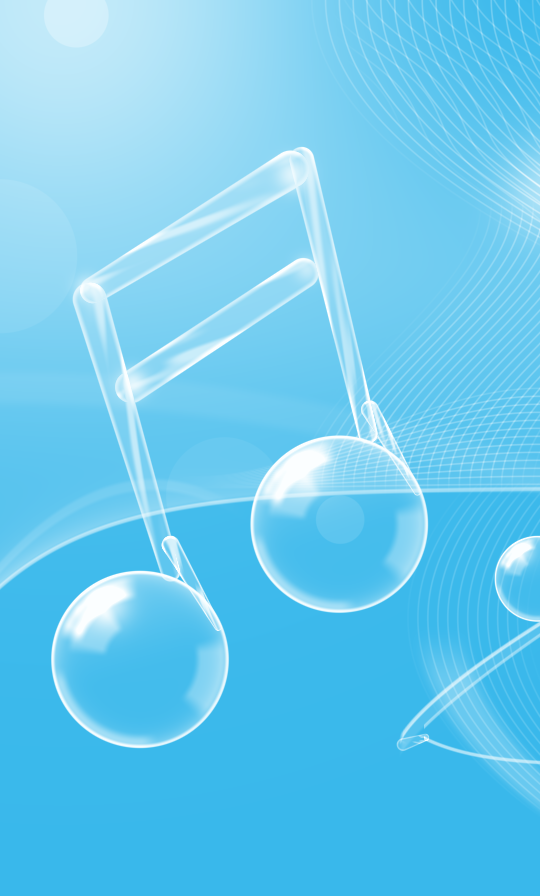
This background is drawn by a Shadertoy shader. Its source:

```glsl
// Glass music note with bubbles over a blue sky of soft waves and fine woven lines.
const vec3 SKY_BLUE = vec3(0.222, 0.722, 0.922);
const vec3 WHITE = vec3(0.985, 0.998, 1.0);
const vec2 SUN = vec2(0.07, 1.0);
const vec3 BUBBLES[3] = vec3[3](vec3(0.156, 0.264, 0.099),
    vec3(0.378, 0.415, 0.099), vec3(0.599, 0.354, 0.048)); // centre, radius
const float LINE_WIDTH = 0.0011;
const float MESH_STRENGTH = 0.27;

float hash(vec2 p) { return fract(sin(dot(p, vec2(127.1, 311.7))) * 4375.85); }
float noise(vec2 p) {
  vec2 i = floor(p), f = fract(p);
  f = f * f * (3.0 - 2.0 * f);
  return mix(mix(hash(i), hash(i + vec2(1, 0)), f.x),
             mix(hash(i + vec2(0, 1)), hash(i + vec2(1, 1)), f.x), f.y);
}
float screen(float a, float b) { return 1.0 - (1.0 - a) * (1.0 - clamp(b, 0.0, 1.0)); }
float glow(vec2 p, vec2 c, float r) { vec2 q = (p - c) / r; return exp(-dot(q, q)); }
float inside(float d) { float e = 0.8 / iResolution.y; return 1.0 - smoothstep(-e, e, d); }
float disc(vec2 p, vec2 c, float r) { return inside(length(p - c) - r); }
float range(float x, float lo, float hi, float soft) {
  return smoothstep(lo - soft, lo + soft, x) * (1.0 - smoothstep(hi - soft, hi + soft, x));
}

// Curve where f is zero, with width in canvas units
float slope(float f) { return max(length(vec2(dFdx(f), dFdy(f))) * iResolution.y, 1e-4); }
float stroke(float f, float w) {
  return 1.0 - smoothstep(0.3 * w, w + 0.7 / iResolution.y, abs(f) / slope(f));
}
// One curve at every whole step of the phase
float weave(float phase) {
  float d = abs(fract(phase) - 0.5) / slope(phase);
  return 1.0 - smoothstep(0.0, LINE_WIDTH + 0.6 / iResolution.y, d);
}

// Tapered tube with bright rims and flowing reflections
float glassTube(vec2 p, vec2 a, vec2 b, float ra, float rb) {
  vec2 ab = b - a, q = p - a;
  float t = clamp(dot(q, ab) / dot(ab, ab), 0.0, 1.0);
  float r = mix(ra, rb, t), d = length(q - ab * t);
  float across = (ab.x * q.y - ab.y * q.x) / (length(ab) * r);
  float streak = smoothstep(0.42, 0.85, noise(vec2(t * 3.5 + a.x * 40.0, across * 1.8 + t * 5.0)));
  return inside(d - r) * (0.16 + 0.5 * smoothstep(0.62, 0.95, d / r) + 0.48 * streak);
}

// Curved reflection on a bubble, in polar form
float reflection(vec2 q, float angle, float spread, float r0, float r1) {
  float r = length(q);
  float turn = acos(clamp(dot(q, vec2(cos(angle), sin(angle))) / max(r, 1e-3), -1.0, 1.0));
  return range(r, r0, r1, 0.05) * (1.0 - smoothstep(spread - 0.12, spread + 0.12, turn));
}
float bubble(vec2 p, vec3 b) {
  vec2 q = (p - b.xy) / b.z;
  float r = length(q);
  float light = 0.04 + 0.42 * pow(min(r, 1.0), 9.0) + 0.5 * range(r, 0.965, 1.0, 0.02);
  light += 0.16 * smoothstep(-0.2, 0.9, q.y - 0.3 * q.x);
  light += 0.7 * reflection(q, 2.25, 0.55, 0.7, 0.93) * (0.55 + 0.45 * noise(q * 7.0));
  light += 0.55 * glow(q, vec2(-0.35, 0.6), 0.24);
  light += 0.3 * reflection(q, 2.55, 0.42, 0.4, 0.8);
  light += 0.3 * reflection(q, -0.25, 0.45, 0.65, 0.95);
  light += 0.28 * reflection(q, -2.2, 0.75, 0.87, 0.97);
  return inside((r - 1.0) * b.z) * light;
}

// Sky light, wave and pale discs
float background(vec2 p) {
  float h = p.y - 0.345 - 0.11 * (1.0 - exp(-8.0 * p.x));
  float above = smoothstep(-0.004, 0.006, h), left = exp(-5.0 * p.x);
  float light = above * (0.10 + 0.14 * smoothstep(0.45, 0.72, p.y));
  light = screen(light, 0.30 * glow(p, SUN, 0.45) + 0.32 * glow(p, SUN, 0.23));
  light *= 1.0 - 0.95 * glow(p, vec2(0.60, 1.02), 0.20);
  light += above * exp(-max(h, 0.0) * 45.0) * (0.08 + 0.32 * left);
  light += 0.42 * stroke(h, 0.0028);
  float arch = p.y - 0.465 + 3.2 * (p.x - 0.17) * (p.x - 0.17);
  light += 0.10 * range(arch, -0.012, 0.0, 0.003) * (1.0 - smoothstep(0.18, 0.28, p.x));
  light += 0.06 * range(p.y - 0.585 + 0.28 * p.x * p.x, -0.035, 0.0, 0.008);
  light += 0.09 * disc(p, vec2(0.085, 0.983), 0.036) + 0.05 * disc(p, vec2(0.0, 0.714), 0.086);
  return light + 0.05 * above * disc(p, vec2(0.25, 0.447), 0.065);
}

// Families of fine curves sweeping along the right side
float mesh(vec2 p) {
  float s = 1.0 - p.y, u = p.x - 0.355 - 3.4 * s * s;
  float light = weave(u * 65.0) * range(u, 0.0, 0.24, 0.02);
  light += 0.8 * weave((p.x + 0.012 * sin(p.y * 40.0) - 0.9 * s) * 42.0) * range(u, 0.04, 0.30, 0.03);
  float v = p.x - 0.40 - 0.20 * smoothstep(0.46, 0.77, p.y);
  light += weave(v * 85.0) * range(v, -0.05, 0.18, 0.03) * range(p.y, 0.465, 0.76, 0.02);
  float fan = (p.y - 0.455) / (0.015 + 0.11 * smoothstep(0.22, 0.60, p.x));
  light += weave(fan * 14.0) * range(fan, 0.0, 0.9, 0.08) * smoothstep(0.18, 0.42, p.x);
  float w = p.x - 0.46 - 3.0 * (p.y - 0.31) * (p.y - 0.31);
  light += 0.6 * weave(w * 90.0) * range(w, 0.0, 0.12, 0.015) * range(p.y, 0.10, 0.45, 0.02);
  float veil = range(w, 0.005, 0.055, 0.014) * range(p.y, 0.07, 0.27, 0.035);
  return MESH_STRENGTH * light + 0.24 * veil + 0.5 * glow(p, vec2(0.612, 0.785), 0.05);
}

// Open glass shape in the lower right corner
float smallNote(vec2 p) {
  float x = max(p.x - 0.445, 0.001) / 0.155;
  float top = 0.172 + 0.131 * pow(x, 0.75), inner = 0.155 + 0.135 * pow(x, 0.8);
  float low = 0.145 + 0.03 * exp(-16.0 * (p.x - 0.475));
  float shape = 0.6 * stroke(p.y - top, 0.0025) + 0.14 * range(p.y, inner, top, 0.003);
  shape += step(0.472, p.x) * (0.4 * stroke(p.y - inner, 0.002) + 0.6 * stroke(p.y - low, 0.0022));
  return shape * smoothstep(0.444, 0.45, p.x)
    + 0.75 * glassTube(p, vec2(0.449, 0.169), vec2(0.474, 0.177), 0.007, 0.004);
}

void mainImage(out vec4 fragColor, in vec2 fragCoord) {
  vec2 p = fragCoord / iResolution.xy * vec2(0.6016, 1.0);
  float light = screen(background(p), mesh(p));

  // Beams, then stems with curved necks
  float tubes = glassTube(p, vec2(0.104, 0.676), vec2(0.324, 0.811), 0.015, 0.021);
  tubes = max(tubes, glassTube(p, vec2(0.146, 0.568), vec2(0.338, 0.695), 0.018, 0.017));
  tubes = max(tubes, glassTube(p, vec2(0.100, 0.666), vec2(0.190, 0.362), 0.019, 0.011));
  tubes = max(tubes, glassTube(p, vec2(0.336, 0.822), vec2(0.410, 0.516), 0.014, 0.011));
  for (int i = 0; i < 2; i++) {
    vec2 rim = BUBBLES[i].xy + vec2(0.087, 0.036);
    tubes = max(tubes, 1.3 * glassTube(p, rim + vec2(-0.053, 0.092), rim, 0.010, 0.004));
  }
  // Bright joints
  tubes = screen(tubes, 0.75 * glow(p, vec2(0.148, 0.572), 0.016) + 0.7 * glow(p, vec2(0.326, 0.805), 0.018)
    + 0.6 * glow(p, vec2(0.097, 0.678), 0.014) + 0.5 * glow(p, vec2(0.342, 0.700), 0.014));
  light = screen(light, tubes);

  for (int i = 0; i < 3; i++) light = screen(light, bubble(p, BUBBLES[i]));
  light = screen(light, smallNote(p) + 0.12 * disc(p, vec2(0.379, 0.42), 0.027));
  fragColor = vec4(mix(SKY_BLUE, WHITE, clamp(light, 0.0, 1.0)), 1.0);
}
```
